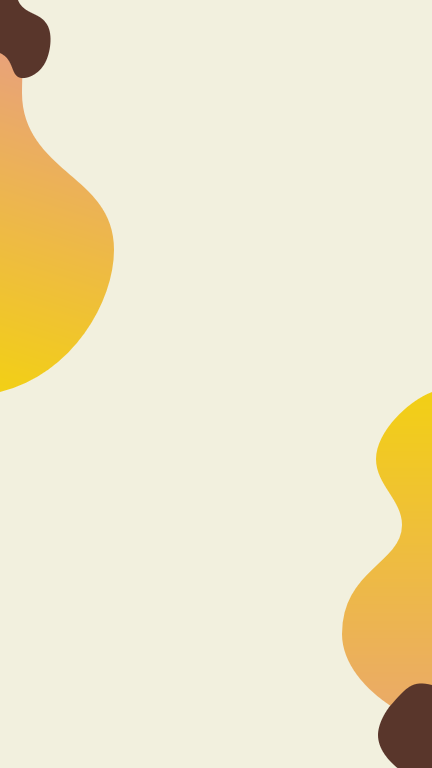
Reproduce this background procedurally as a WebGL 1 fragment shader.

```glsl
precision highp float;
// Two flowing gradient blobs with dark caps, set in opposite corners of a cream page.
// Each outline is a chain of cubic curves; nearest distance and ray-crossing parity
// give a signed distance, which is turned into smooth coverage.
uniform vec2 u_resolution;

const vec2 BOARD = vec2(432.0, 768.0); // canvas extent in design units
const int STEPS = 16;                  // line pieces per curve

const vec3 CREAM = vec3(0.949, 0.941, 0.871);
const vec3 YELLOW = vec3(0.95, 0.81, 0.09);
const vec3 PEACH = vec3(0.91, 0.63, 0.49);
const vec3 BROWN = vec3(0.35, 0.21, 0.17);

// Outline state: x = nearest distance, y = side (+1 outside, -1 inside)
const vec2 EMPTY = vec2(1e4, 1.0);

float segmentDistance(vec2 p, vec2 a, vec2 b) {
  vec2 along = b - a;
  float t = clamp(dot(p - a, along) / dot(along, along), 0.0, 1.0);
  return length(p - a - along * t);
}

vec2 cubicPoint(vec2 a, vec2 b, vec2 c, vec2 d, float t) {
  float s = 1.0 - t;
  return s * s * s * a + 3.0 * s * t * (s * b + t * c) + t * t * t * d;
}

// Adds one curve to an outline; a ray towards +x flips the side at each crossing
vec2 addCurve(vec2 outline, vec2 p, vec2 a, vec2 b, vec2 c, vec2 d) {
  vec2 start = a;
  for (int i = 1; i <= STEPS; i++) {
    vec2 end = cubicPoint(a, b, c, d, float(i) / float(STEPS));
    outline.x = min(outline.x, segmentDistance(p, start, end));
    if ((start.y > p.y) != (end.y > p.y)) {
      float crossX = mix(start.x, end.x, (p.y - start.y) / (end.y - start.y));
      if (crossX > p.x) outline.y = -outline.y;
    }
    start = end;
  }
  return outline;
}

float coverage(vec2 outline, float pixel) {
  return clamp(0.5 - outline.x * outline.y / pixel, 0.0, 1.0);
}

vec3 warmGradient(vec2 p, vec2 from, vec2 to) {
  vec2 axis = to - from;
  return mix(YELLOW, PEACH, clamp(dot(p - from, axis) / dot(axis, axis), 0.0, 1.0));
}

// All shapes grow from the edge x = 0
vec2 upperBlob(vec2 p) {
  vec2 o = addCurve(EMPTY, p, vec2(23, 718), vec2(23, 708), vec2(22, 688), vec2(22, 675));
  o = addCurve(o, p, vec2(22, 675), vec2(22, 636), vec2(46, 614), vec2(68, 595));
  o = addCurve(o, p, vec2(68, 595), vec2(90, 576), vec2(114, 557), vec2(114, 518));
  return addCurve(o, p, vec2(114, 518), vec2(114, 467), vec2(73, 394), vec2(0, 376));
}

vec2 upperCap(vec2 p) {
  vec2 o = addCurve(EMPTY, p, vec2(17, 771), vec2(21, 754), vec2(39, 756), vec2(46, 745));
  o = addCurve(o, p, vec2(46, 745), vec2(53, 736), vec2(51, 718), vec2(46, 707));
  o = addCurve(o, p, vec2(46, 707), vec2(41, 696), vec2(30, 689), vec2(21, 690));
  return addCurve(o, p, vec2(21, 690), vec2(10, 692), vec2(15, 708), vec2(0, 715));
}

vec2 lowerBlob(vec2 p) {
  vec2 o = addCurve(EMPTY, p, vec2(0, 376), vec2(24, 367), vec2(56, 336), vec2(56, 309));
  o = addCurve(o, p, vec2(56, 309), vec2(56, 283), vec2(30, 268), vec2(30, 243));
  o = addCurve(o, p, vec2(30, 243), vec2(30, 205), vec2(90, 198), vec2(90, 134));
  return addCurve(o, p, vec2(90, 134), vec2(90, 105), vec2(67, 78), vec2(38, 60));
}

vec2 lowerCap(vec2 p) {
  vec2 o = addCurve(EMPTY, p, vec2(0, 83), vec2(20, 88), vec2(25, 81), vec2(42, 62));
  o = addCurve(o, p, vec2(42, 62), vec2(49, 53), vec2(54, 42), vec2(54, 33));
  return addCurve(o, p, vec2(54, 33), vec2(54, 20), vec2(45, 8), vec2(32, -2));
}

void main() {
  vec2 left = gl_FragCoord.xy / u_resolution * BOARD;
  vec2 right = vec2(BOARD.x - left.x, left.y); // mirrored for the right edge
  float pixel = BOARD.y / u_resolution.y;

  // Gradient bodies
  vec3 upperFill = warmGradient(left, vec2(0, 383), vec2(99, 697));
  vec3 lowerFill = warmGradient(right, vec2(0, 368), vec2(0, -22));
  vec3 color = mix(CREAM, upperFill, coverage(upperBlob(left), pixel));
  color = mix(color, lowerFill, coverage(lowerBlob(right), pixel));

  // Dark caps on top
  color = mix(color, BROWN, coverage(upperCap(left), pixel));
  color = mix(color, BROWN, coverage(lowerCap(right), pixel));
  gl_FragColor = vec4(color, 1.0);
}
```
